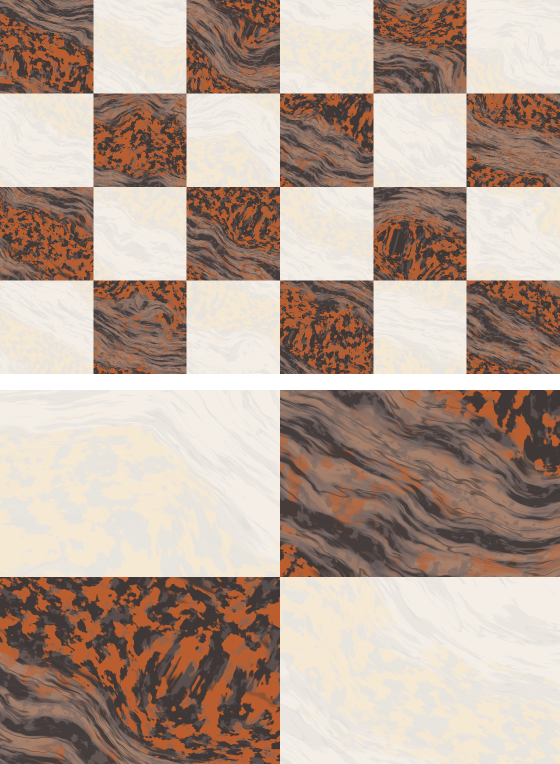
Top, the full canvas; bottom, a detail of the centre.
This pattern is drawn by a Shadertoy shader. Its source:

```glsl
#define TILES vec2(6.0, 4.0)
#define SAMPLES 2
#define GRAIN_SCALE vec2(21.0, 27.0)
#define STREAK_SCALE vec2(4.5, 27.0)
#define VEIN_SCALE vec2(2.6, 15.0)
#define WARP 0.42
#define CHARCOAL vec3(0.25, 0.22, 0.215)
#define RUST vec3(0.73, 0.37, 0.185)
#define TAN vec3(0.65, 0.50, 0.415)
#define SLATE vec3(0.46, 0.40, 0.39)
#define IVORY vec3(0.955, 0.935, 0.905)
#define CREAM vec3(0.965, 0.91, 0.82)

float hash(vec2 p) {
    vec3 q = fract(p.xyx * 0.1031);
    q += dot(q, q.yzx + 33.33);
    return fract((q.x + q.y) * q.z);
}

float noise(vec2 p) {
    vec2 cell = floor(p), f = fract(p);
    f = f * f * (3.0 - 2.0 * f);
    float low = mix(hash(cell), hash(cell + vec2(1, 0)), f.x);
    float high = mix(hash(cell + vec2(0, 1)), hash(cell + vec2(1, 1)), f.x);
    return mix(low, high, f.y);
}

// Rough noise: the slow decay keeps mineral edges jagged
float fbm(vec2 p) {
    float sum = 0.0, amplitude = 0.455;
    for (int i = 0; i < 4; i++) {
        sum += amplitude * noise(p);
        p = mat2(1.8, 0.25, -0.25, 2.0) * p + 7.3;
        amplitude *= 0.6;
    }
    return sum;
}

// Thin line along the middle level of a noise field
float vein(vec2 p, float width) {
    return 1.0 - smoothstep(0.0, width, abs(fbm(p) - 0.5));
}

// Dark stone: rust grains on charcoal between flowing brown strata
vec3 darkStone(vec2 flow, float granular, float grain, float streak) {
    float rusty = smoothstep(0.42, 0.62, fbm(flow * vec2(2.0, 6.0) + 31.0));
    float shade = fbm(flow * vec2(1.6, 8.0) + 83.0);
    vec3 strata = mix(SLATE, TAN, smoothstep(0.40, 0.60, 0.5 * (streak + shade)));
    strata = mix(strata, RUST, 0.6 * rusty * smoothstep(0.46, 0.56, grain));
    float depth = 0.55 * streak + 0.45 * shade;
    strata = mix(strata, CHARCOAL, 0.9 * smoothstep(0.47, 0.40, depth));
    strata = mix(strata, CHARCOAL, 0.65 * vein(flow * VEIN_SCALE, 0.035));
    float speck = smoothstep(0.54, 0.66, fbm(flow * GRAIN_SCALE * 1.6 + 19.0));
    strata = mix(strata, SLATE, 0.6 * speck);

    vec3 grains = mix(CHARCOAL, RUST, smoothstep(0.46, 0.52, grain));
    grains = mix(grains, SLATE, 0.5 * speck);
    return mix(strata, grains, granular);
}

// Pale stone: the same structure in cream, ivory and faint grey
vec3 paleStone(vec2 flow, float granular, float grain, float streak) {
    vec3 grey = vec3(0.87, 0.855, 0.84);
    vec3 strata = mix(IVORY, grey, 0.4 * smoothstep(0.46, 0.36, streak));
    strata = mix(strata, grey, 0.55 * vein(flow * VEIN_SCALE, 0.025));
    vec3 grains = mix(mix(IVORY, grey, 0.6), CREAM, smoothstep(0.42, 0.52, grain));
    return mix(strata, grains, 0.85 * granular);
}

vec3 stoneTile(vec2 uv, vec2 id) {
    // Each tile is cut from its own part of the slab
    vec2 p = uv + 20.0 * vec2(hash(id + 3.7), hash(id + 19.1));
    float slope = mix(0.25, 0.6, hash(id + 41.3));
    float bend = noise(p * 1.6) - 0.5 + 0.35 * (noise(p * 3.7) - 0.5);
    vec2 flow = vec2(p.x - slope * p.y, p.y + slope * p.x + WARP * bend);
    flow.y += 0.05 * (fbm(p * 8.0) - 0.5);

    // Bands alternate between granular and streaked, at ragged borders
    float grain = fbm(flow * GRAIN_SCALE);
    float streak = fbm(flow * STREAK_SCALE + 11.0);
    float phase = 6.2832 * hash(id + 67.9);
    float local = uv.y + slope * uv.x + WARP * bend;
    float band = 0.5 + 0.5 * sin(5.2 * local + phase);
    band += 0.9 * (fbm(flow * vec2(1.5, 5.0)) - 0.5) + 0.8 * (streak - 0.5);
    float granular = smoothstep(0.48, 0.70, band);

    bool isDark = mod(id.x + id.y, 2.0) > 0.5;
    return isDark ? darkStone(flow, granular, grain, streak)
                  : paleStone(flow, granular, grain, streak);
}

void mainImage(out vec4 fragColor, in vec2 fragCoord) {
    // Supersampling smooths the grains and tile edges
    vec3 color = vec3(0.0);
    for (int y = 0; y < SAMPLES; y++) {
        for (int x = 0; x < SAMPLES; x++) {
            vec2 offset = (vec2(x, y) + 0.5) / float(SAMPLES) - 0.5;
            vec2 grid = (fragCoord + offset) / iResolution.xy * TILES;
            color += stoneTile(fract(grid), floor(grid));
        }
    }
    fragColor = vec4(color / float(SAMPLES * SAMPLES), 1.0);
}
```
